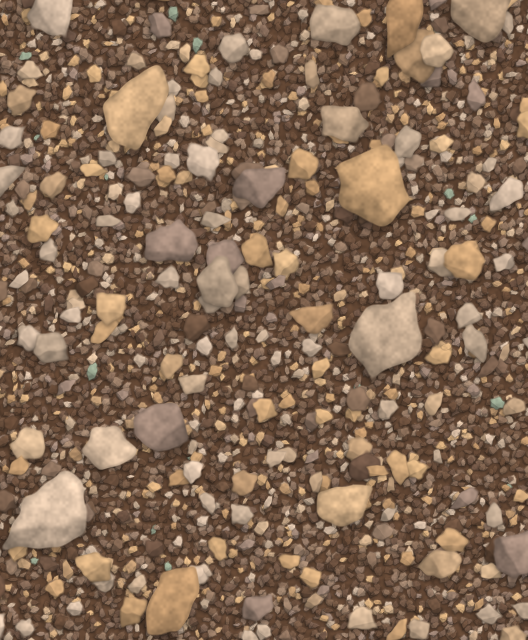
Write a Shadertoy shader that draws this texture.

```glsl
// Loose gravel: angular pebbles strewn over fine warm brown grit.
// Six jittered grids of random convex polygons are painted from fine to coarse,
// each stone with its own tint, facet, rough surface and contact shadow.

const float TAU = 6.2831853;
const int LAYERS = 6;
const float CELL_SIZE[LAYERS] = float[](0.013, 0.020, 0.033, 0.058, 0.095, 0.170);
const float DENSITY[LAYERS] = float[](1.0, 0.60, 0.45, 0.44, 0.36, 0.22);
const float PALE_SHARE[LAYERS] = float[](0.15, 0.32, 0.62, 0.80, 0.90, 1.0);

vec3 hash33(vec3 p) {
    p = fract(p * vec3(0.1031, 0.1030, 0.0973));
    p += dot(p, p.yxz + 33.33);
    return fract((p.xxy + p.yzz) * p.zyx);
}

float valueNoise(vec2 p) {
    vec2 i = floor(p), f = fract(p);
    f = f * f * (3.0 - 2.0 * f);
    float a = hash33(vec3(i, 7.0)).x;
    float b = hash33(vec3(i + vec2(1, 0), 7.0)).x;
    float c = hash33(vec3(i + vec2(0, 1), 7.0)).x;
    float d = hash33(vec3(i + vec2(1, 1), 7.0)).x;
    return mix(mix(a, b, f.x), mix(c, d, f.x), f.y);
}

mat2 rotation(float angle) {
    float c = cos(angle), s = sin(angle);
    return mat2(c, -s, s, c);
}

// Signed distance to a slightly rounded polygon with six uneven sides
float stoneDistance(vec2 p, float radius, vec3 id) {
    float d = -radius;
    for (int k = 0; k < 6; k++) {
        vec3 h = hash33(id + vec3(0, 0, 5 + k));
        float angle = (float(k) + 0.75 * h.x) * TAU / 6.0;
        float side = dot(p, vec2(cos(angle), sin(angle))) - radius * mix(0.66, 1.05, h.y);
        float blend = max(radius * 0.16 - abs(d - side), 0.0) / (radius * 0.16);
        d = max(d, side) + blend * blend * radius * 0.04;
    }
    return d;
}

vec3 stoneColor(vec3 h, vec3 g, float paleShare) {
    vec3 brown = mix(vec3(0.40, 0.29, 0.215), vec3(0.66, 0.55, 0.46), h.x * h.x);
    brown = mix(brown, vec3(0.48, 0.385, 0.34), 0.5 * h.y * h.y);
    vec3 beige = mix(vec3(0.70, 0.61, 0.52), vec3(0.85, 0.75, 0.66), h.x);
    vec3 ochre = mix(vec3(0.72, 0.56, 0.40), vec3(0.87, 0.71, 0.52), h.x);
    vec3 pale = mix(beige, ochre, smoothstep(0.20, 0.75, h.y));
    pale = mix(pale, vec3(0.63, 0.53, 0.47), step(0.88, g.x));
    pale = mix(pale, vec3(0.61, 0.66, 0.57), step(0.985, g.y));
    return h.z < paleShare ? pale : brown;
}

// Paints one grid of stones over the colour below
vec3 paintLayer(vec3 col, vec2 uv, int layer, float grit) {
    float size = CELL_SIZE[layer];
    float coarse = float(layer) / float(LAYERS - 1);
    vec2 home = floor(uv / size);
    for (int y = 1; y >= -1; y--)
    for (int x = -1; x <= 1; x++) {
        vec3 id = vec3(home + vec2(x, y), float(layer) * 31.0 + 11.0);
        vec3 place = hash33(id);
        if (place.z > DENSITY[layer]) continue;

        vec3 form = hash33(id + vec3(0, 0, 1));
        float radius = size * (layer == 0 ? 0.58 : mix(0.28, 0.50, form.y * form.y));
        vec2 p = uv - (id.xy + 0.5 + 0.8 * (place.xy - 0.5)) * size;
        if (length(p) > radius * 2.0) continue;

        // Most stones lean towards the upper right
        float lean = 0.8 + (form.x - 0.5) * 2.2;
        vec2 q = rotation(lean) * p;
        q.y *= mix(1.0, 2.0, form.z * form.z);
        float d = stoneDistance(q, radius, id);
        d += radius * 0.18 * (valueNoise(p / radius * 2.5 + id.xy * 9.0) - 0.5);

        // Contact shadow, strongest below
        vec2 n = p / radius;
        float below = smoothstep(0.7, -0.6, n.y + 0.3 * n.x);
        col *= 1.0 - 0.34 * below * exp(-max(d, 0.0) / (radius * 0.13 + 0.001));

        // Light from above, with one broken facet turned away from it
        vec3 tint = hash33(id + vec3(0, 0, 2));
        vec3 extra = hash33(id + vec3(0, 0, 3));
        float light = 1.02 + 0.10 * dot(n, vec2(0.4, 0.85));
        vec2 facing = vec2(sin((extra.z - 0.5) * 2.4), -cos((extra.z - 0.5) * 2.4));
        float bend = 0.25 * (valueNoise(n * 2.0 + id.xy * 5.0) - 0.5);
        float facet = smoothstep(-0.09, 0.09, dot(n, facing) - 0.30 + bend);
        light *= 1.0 - facet * mix(0.06, 0.22, extra.x);
        light *= mix(0.86, 1.0, smoothstep(0.0, 0.18, -d / radius));

        float mottling = valueNoise(n * 3.0 + id.xy * 3.0) - 0.5;
        light += 0.14 * mottling + grit * mix(0.08, 0.26, coarse);
        vec3 stone = stoneColor(tint, extra, PALE_SHARE[layer]) * light;
        col = mix(col, stone, smoothstep(0.0021, -0.0021, d));
    }
    return col;
}

void mainImage(out vec4 fragColor, in vec2 fragCoord) {
    vec2 uv = fragCoord / iResolution.y;

    // Rough surface shared by all stones
    float grit = 0.6 * valueNoise(uv * 90.0) + 0.4 * valueNoise(uv * 210.0) - 0.5;

    // Dark soil in the gaps
    vec3 col = vec3(0.39, 0.28, 0.205) * (1.0 + 0.3 * grit);
    for (int layer = 0; layer < LAYERS; layer++)
        col = paintLayer(col, uv, layer, grit);

    fragColor = vec4(clamp(col, 0.0, 1.0), 1.0);
}
```
